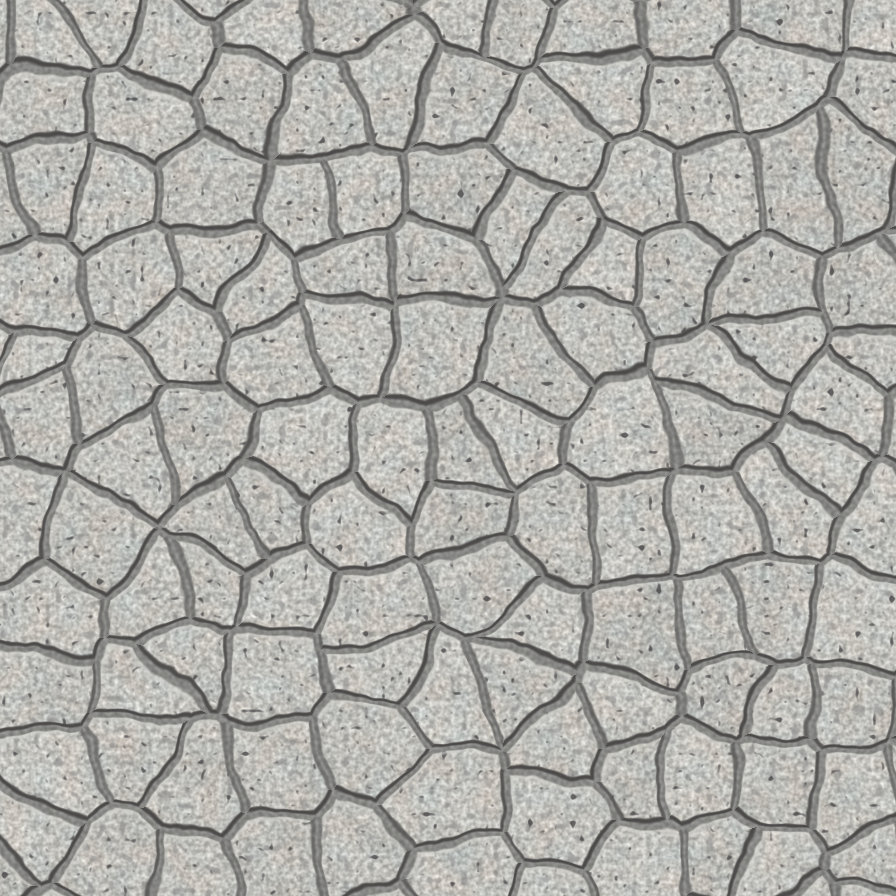
A three.js fragment shader for this texture:

```glsl
// Crazy paving: irregular granite slabs set in narrow grey joints.
// A warped Voronoi diagram gives the slabs; the facing of each edge picks
// shadow or lit rim, and gradient noise makes the grain and dark specks.

varying vec2 vUv;

vec2 hash2(vec2 p) {
  vec3 q = fract(p.xyx * vec3(0.1031, 0.1030, 0.0973));
  q += dot(q, q.yzx + 33.33);
  return fract((q.xx + q.yz) * q.zy);
}

vec2 gradientAt(vec2 cell) {
  float angle = 6.2832 * hash2(cell + 71.0).x;
  return vec2(cos(angle), sin(angle));
}

float gradientNoise(vec2 p) {
  vec2 i = floor(p);
  vec2 f = fract(p);
  vec2 u = f * f * f * (f * (f * 6.0 - 15.0) + 10.0);
  float a = dot(gradientAt(i), f);
  float b = dot(gradientAt(i + vec2(1.0, 0.0)), f - vec2(1.0, 0.0));
  float c = dot(gradientAt(i + vec2(0.0, 1.0)), f - vec2(0.0, 1.0));
  float d = dot(gradientAt(i + 1.0), f - 1.0);
  return mix(mix(a, b, u.x), mix(c, d, u.x), u.y);
}

vec2 seedOffset(vec2 cell) {
  return 0.5 + 0.86 * (hash2(cell + 13.0) - 0.5);
}

// Distance to the nearest slab edge, its outward direction and the slab id
float slabEdge(vec2 p, out vec2 outward, out vec2 slab) {
  vec2 base = floor(p);
  vec2 toSeed = vec2(0.0);
  float nearest = 8.0;
  for (int y = -1; y <= 1; y++) {
    for (int x = -1; x <= 1; x++) {
      vec2 cell = base + vec2(float(x), float(y));
      vec2 r = cell + seedOffset(cell) - p;
      float d = dot(r, r);
      if (d < nearest) {
        nearest = d;
        toSeed = r;
        slab = cell;
      }
    }
  }
  float edge = 8.0;
  outward = vec2(0.0, 1.0);
  for (int y = -2; y <= 2; y++) {
    for (int x = -2; x <= 2; x++) {
      vec2 cell = slab + vec2(float(x), float(y));
      vec2 r = cell + seedOffset(cell) - p;
      vec2 across = r - toSeed;
      if (dot(across, across) > 0.0001) {
        vec2 n = normalize(across);
        float d = dot(0.5 * (r + toSeed), n);
        if (d < edge) {
          edge = d;
          outward = n;
        }
      }
    }
  }
  return edge;
}

vec3 granite(vec2 uv, float slabTone) {
  float grain = gradientNoise(uv * 165.0) + 0.6 * gradientNoise(uv * 290.0 + 40.0);
  float cloud = gradientNoise(uv * 24.0 + 9.0);
  vec3 stone = vec3(0.760, 0.757, 0.737) + 0.20 * grain + 0.05 * cloud + slabTone;

  // Faint rosy and cool patches
  stone += vec3(0.035, -0.003, -0.020) * gradientNoise(uv * 32.0 + 90.0);

  // Scattered mineral specks: many soft grey ones, few dark ones
  float grey = smoothstep(0.18, 0.50, gradientNoise(uv * 84.0 + 17.0) + 0.15 * cloud);
  float dark = smoothstep(0.34, 0.56, gradientNoise(uv * 104.0 + 55.0) - 0.12 * cloud);
  stone = mix(stone, vec3(0.53, 0.53, 0.53), 0.55 * grey);
  return mix(stone, vec3(0.25, 0.24, 0.25), 0.75 * dark);
}

void main() {
  // Bend the slab outlines a little
  vec2 p = vUv * 10.8 + 3.0;
  p += 0.16 * vec2(gradientNoise(p * 1.4), gradientNoise(p * 1.4 + 50.0));
  p += 0.035 * vec2(gradientNoise(p * 5.0 + 20.0), gradientNoise(p * 5.0 + 80.0));

  vec2 outward;
  vec2 slab;
  float edge = slabEdge(p, outward, slab);
  float facing = dot(outward, normalize(vec2(-0.25, 1.0)));

  vec3 color = granite(vUv, 0.035 * (hash2(slab + 5.0).y - 0.5));

  // Lit rim on the upper edges of each slab
  float rim = smoothstep(0.045, 0.07, edge) * (1.0 - smoothstep(0.075, 0.125, edge));
  color = mix(color, vec3(0.83, 0.83, 0.81), 0.6 * rim * smoothstep(-0.1, 0.6, facing));

  // Gritty mortar
  float grit = gradientNoise(vUv * 190.0 + 30.0);
  vec3 mortar = vec3(0.545, 0.545, 0.535) + 0.12 * grit;
  color = mix(mortar, color, smoothstep(0.042, 0.072, edge));

  // Shadow line cast into the joint below each slab
  float line = smoothstep(0.0, 0.034, edge) * (1.0 - smoothstep(0.045, 0.08, edge));
  float shade = mix(0.28, 0.9, smoothstep(-0.1, 0.65, -facing));
  shade *= 1.0 - 0.7 * smoothstep(0.0, 0.6, facing);
  color = mix(color, vec3(0.27, 0.265, 0.26), line * shade);

  gl_FragColor = vec4(color, 1.0);
}
```
